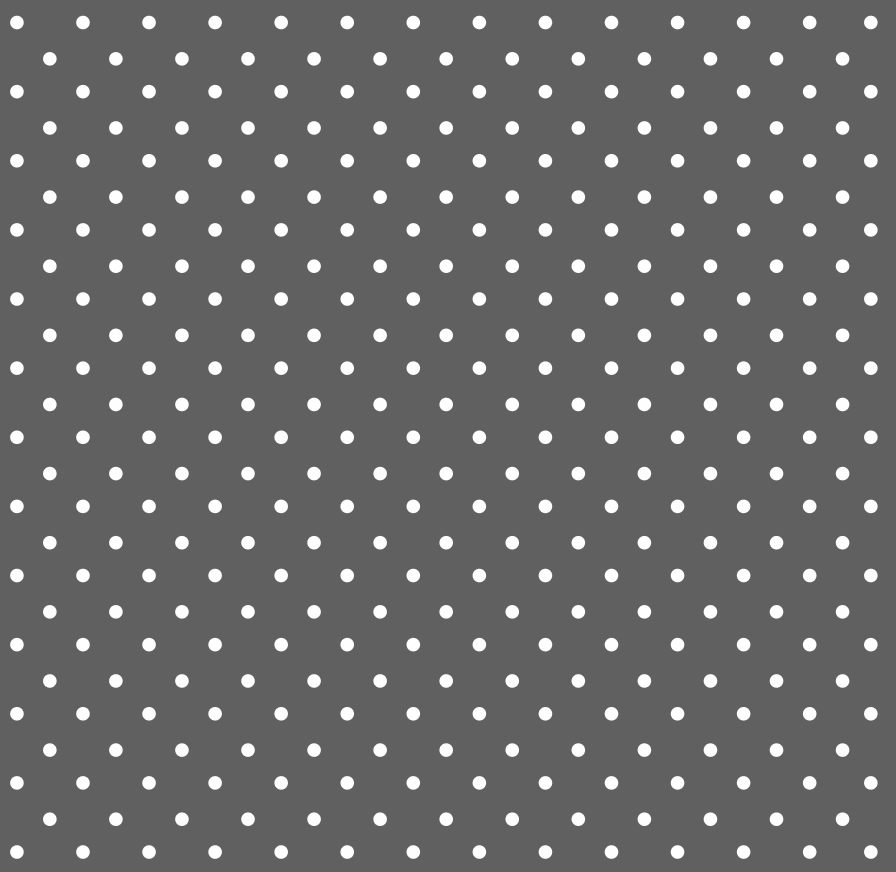
Reproduce this pattern procedurally as a Shadertoy shader.

```glsl
// Small white polka dots on flat grey: two interleaved grids of discs,
// the second set between the first. Each grid finds its nearest dot by
// rounding, and the last column of the first sits slightly inward.

const vec3 GREY = vec3(0.378);
const vec3 WHITE = vec3(0.996);

// Lengths are fractions of the canvas width, measured from the top left.
const vec2 PITCH = vec2(37.75, 39.5) / 512.0;
const vec2 FIRST_DOT = vec2(9.67, 12.87) / 512.0;
const vec2 STAGGER = vec2(18.8, 20.75) / 512.0;
const float RADIUS = 3.87 / 512.0;
const float LAST_INSET = 2.8 / 512.0;

// Signed distance to the nearest disc of a grid with the given last index.
float dotGrid(vec2 p, vec2 start, vec2 lastIndex, float inset) {
    vec2 index = clamp(round((p - start) / PITCH), vec2(0.0), lastIndex);
    vec2 center = start + index * PITCH;
    center.x -= inset * step(lastIndex.x - 0.5, index.x);
    return length(p - center) - RADIUS;
}

// Coverage of a shape, softened over one pixel.
float coverage(float dist, float pixel) {
    return clamp(0.5 - dist / pixel, 0.0, 1.0);
}

void mainImage(out vec4 fragColor, in vec2 fragCoord) {
    float pixel = 1.0 / iResolution.x;
    vec2 p = vec2(fragCoord.x, iResolution.y - fragCoord.y) * pixel;

    // 14 by 13 outer dots, with 13 by 12 dots between them
    float outer = dotGrid(p, FIRST_DOT, vec2(13.0, 12.0), LAST_INSET);
    float inner = dotGrid(p, FIRST_DOT + STAGGER, vec2(12.0, 11.0), 0.0);

    float mask = coverage(min(outer, inner), pixel);
    fragColor = vec4(mix(GREY, WHITE, mask), 1.0);
}
```
